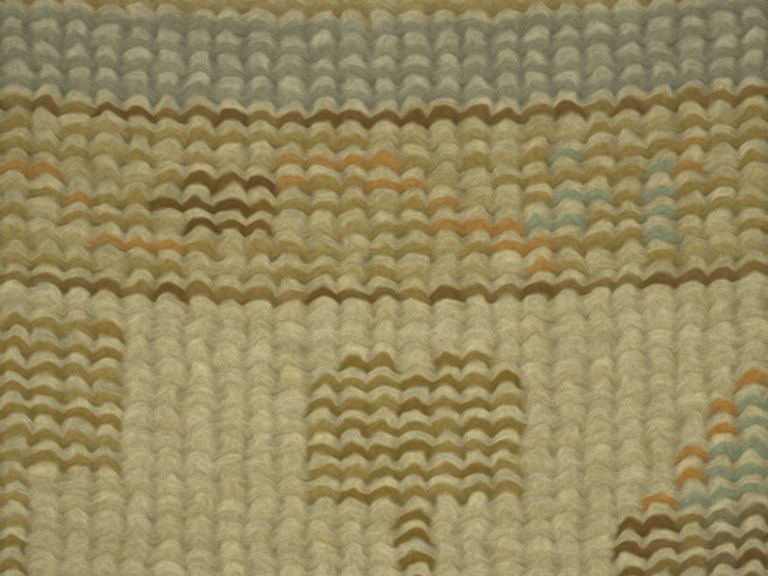
Give the GLSL for this texture, as a WebGL 1 fragment shader.

```glsl
precision highp float;
uniform vec2 u_resolution;

#define COLS 25.0
#define ROWS 26.0
#define ARCH 0.40
#define BOW 0.04
#define WOBBLE 0.30
#define FUZZ 0.11
#define CREASE 0.20
#define CREAM vec3(0.685, 0.645, 0.48)
#define TAN vec3(0.55, 0.47, 0.26)
#define OLIVE vec3(0.47, 0.38, 0.16)
#define BROWN vec3(0.40, 0.30, 0.16)
#define ORANGE vec3(0.61, 0.45, 0.22)

const vec3 TEAL = vec3(0.50, 0.52, 0.39);
const vec3 SLATE = vec3(0.50, 0.49, 0.38);
const vec3 PALE_SLATE = vec3(0.65, 0.62, 0.485);
const vec3 AGED = vec3(0.61, 0.55, 0.365);

float hash(vec2 p) {
  return fract(sin(dot(p, vec2(41.3, 289.1))) * 4375.85);
}

vec2 gradientAt(vec2 p) {
  float angle = 6.2832 * hash(p);
  return vec2(cos(angle), sin(angle));
}

float gradientNoise(vec2 p) {
  vec2 i = floor(p), f = fract(p);
  vec2 u = f * f * f * (f * (f * 6.0 - 15.0) + 10.0);
  vec2 e = vec2(1.0, 0.0);
  float low = mix(dot(gradientAt(i), f),
                  dot(gradientAt(i + e), f - e), u.x);
  float high = mix(dot(gradientAt(i + e.yx), f - e.yx),
                   dot(gradientAt(i + 1.0), f - 1.0), u.x);
  return mix(low, high, u.y);
}

// True when a stitch lies in the inclusive block lo..hi
bool inBlock(vec2 cell, vec2 lo, vec2 hi) {
  return all(greaterThanEqual(cell, lo)) && all(lessThanEqual(cell, hi));
}

// Border between the two brown rows: orange vine, dark and teal blossoms
vec3 borderYarn(vec2 cell, float chance) {
  if (cell.y == 5.0 || cell.y == 13.0) return mix(BROWN, TAN, 0.8 * chance);
  if (length((cell - vec2(6.6, 9.0)) * vec2(0.8, 1.0)) < 1.6)
    return mix(BROWN * 0.92, OLIVE, 0.8 * chance);
  if (length(cell - vec2(19.4, 9.0)) < 2.7 && chance > 0.45) return TEAL;
  float vine = 9.0 + 2.1 * cos((cell.x - 17.0) * 0.5);
  if (abs(cell.y - vine) < 0.9 && chance > 0.2) return mix(ORANGE, TAN, 0.5 * chance);
  return mix(mix(TAN, OLIVE, 0.2), CREAM, 0.7 * chance * chance);
}

// Cream field: two stemmed blocks and a stepped leaf
vec3 fieldYarn(vec2 cell, float chance) {
  bool leftBlock = inBlock(cell, vec2(-1.0, 15.0), vec2(3.0, 21.0))
                || inBlock(cell, vec2(-1.0, 22.0), vec2(0.0, 28.0));
  bool crown = inBlock(cell, vec2(11.0, 16.0), vec2(15.0, 16.0)) && cell.x != 13.0;
  bool midBlock = crown || inBlock(cell, vec2(10.0, 17.0), vec2(16.0, 22.0))
               || inBlock(cell, vec2(13.0, 23.0), vec2(13.0, 28.0));
  if (leftBlock) return mix(OLIVE, TAN, 0.4 + 0.8 * chance);
  if (midBlock) return mix(OLIVE * 0.95, TAN, chance);
  float inset = cell.x - 23.0 + (cell.y - 18.5) * 0.5;
  if (cell.y >= 24.0 && cell.x >= 20.0)
    return mix(BROWN, cell.x > 22.5 ? TEAL : TAN, 0.8 * chance);
  if (cell.y >= 18.0 && inset >= 0.0) return inset < 1.1 ? ORANGE : TEAL;
  return mix(CREAM, AGED, 0.2 + 0.5 * chance);
}

vec3 stitchYarn(vec2 cell) {
  float chance = hash(cell + 7.0);
  if (cell.y < 1.0) return mix(TAN, CREAM, 0.5 * chance);
  if (cell.y < 5.0) return mix(SLATE, PALE_SLATE, 0.4 * chance * chance);
  return cell.y < 14.0 ? borderYarn(cell, chance) : fieldYarn(cell, chance);
}

void main() {
  vec2 uv = gl_FragCoord.xy / u_resolution;

  // Bowed rows counted from the top, with a hand-made wobble
  float sag = BOW * (1.0 - 4.0 * (uv.x - 0.45) * (uv.x - 0.45));
  vec2 weave = vec2(uv.x * COLS, (1.04 - uv.y - sag) * ROWS);
  weave += WOBBLE * vec2(gradientNoise(weave * 0.6),
                         gradientNoise(weave * 0.7 + 31.0));
  weave += 0.13 * vec2(gradientNoise(weave * 2.3 + 9.0),
                       gradientNoise(weave * 2.1 + 77.0));

  // Each stitch arches upward and meets its neighbours in a cusp
  float across = fract(weave.x) - 0.5;
  float arch = sqrt(pow(cos(3.1416 * across), 2.0) + 0.02);
  float height = weave.y + ARCH * (arch - 0.6);
  float row = floor(height);
  float along = height - row;
  float soft = max(0.13, ROWS / u_resolution.y);
  float cusp = smoothstep(0.2, 0.5, abs(across));

  // Dyed strand, deepening toward its lower edge
  float column = floor(weave.x - 0.5);
  float blend = smoothstep(0.5 - soft, 0.5 + soft, fract(weave.x - 0.5));
  vec3 dyed = mix(stitchYarn(vec2(column, row)),
                  stitchYarn(vec2(column + 1.0, row)), blend);
  float slateBand = smoothstep(0.8, 1.2, height) * (1.0 - smoothstep(4.5, 5.0, height));
  float border = smoothstep(4.8, 5.2, height) * (1.0 - smoothstep(13.3, 13.8, height));
  dyed *= 1.08 - 0.16 * along;

  // Pale bead below it, brightest on the crown of the arch
  float age = 0.1 + 0.3 * border + 0.3 * cusp + 0.7 * gradientNoise(weave * 0.7 + 53.0);
  vec3 pale = mix(CREAM, AGED, clamp(age, 0.0, 1.0));
  pale = mix(pale, mix(PALE_SLATE, SLATE, 0.8 * cusp), slateBand);
  pale *= 1.0 + 0.16 * gradientNoise(weave * 1.3 + 19.0);
  float cover = smoothstep(0.0, soft * 1.8, along)
              * (1.0 - smoothstep(0.62 - soft, 0.62 + soft, along));
  vec3 color = mix(pale, dyed, cover);

  // Broken shadow under each strand, grooves between columns, woolly fibres
  float crease = 1.0 - smoothstep(0.0, 0.17, abs(along - 0.60));
  float broken = clamp(0.55 + 1.1 * gradientNoise(weave * 1.7 + 5.0), 0.0, 1.0);
  color *= 1.0 - CREASE * crease * broken * (0.45 + 0.55 * cusp) * (0.65 + 0.35 * border);
  color *= 1.0 - 0.09 * cusp;
  float fibre = gradientNoise(vec2(weave.x * 4.0, height * 5.0))
              + 0.8 * gradientNoise(weave * vec2(10.0, 9.0));
  color *= 1.0 + FUZZ * fibre;

  // Soft light, dimmer toward the top and corners
  vec2 offCentre = uv - vec2(0.5, 0.38);
  color *= 1.03 - 0.25 * dot(offCentre, offCentre);
  gl_FragColor = vec4(color, 1.0);
}
```
